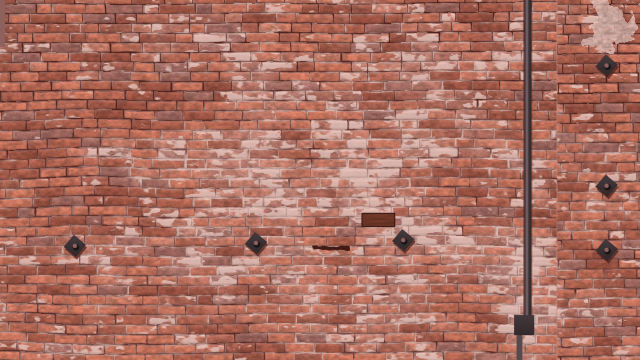
This texture is drawn by a Shadertoy shader. Its source:

```glsl
// Weathered red brick wall with lime stains, iron anchor plates and a conduit.
// Each course is split into brick pairs, long-short or equal, by hashed choice;
// value noise chips the edges and spreads the stains. Unit: canvas height.

const float COURSES = 37.0;       // brick rows over the height
const float PAIR_EQUAL = 0.167;   // width of two equal bricks
const float PAIR_MIXED = 0.148;   // width of a long and a short brick
const float JOINT = 0.0026;       // half the mortar width
const float CHIPPING = 0.0058;    // roughness of brick edges
const float PIER_X = 1.547;       // left edge of the right-hand pier
const float PIPE_X = 1.466;
const float PIPE_RADIUS = 0.0095;
const vec2 PLATE = vec2(0.022);   // half size of an anchor plate

const vec3 RED = vec3(0.76, 0.44, 0.35);
const vec3 DEEP_RED = vec3(0.57, 0.30, 0.24);
const vec3 DUSTY = vec3(0.56, 0.38, 0.36);
const vec3 ROSE = vec3(0.74, 0.53, 0.49);
const vec3 LIME = vec3(0.87, 0.74, 0.71);
const vec3 SHADOW = vec3(0.33, 0.13, 0.10);
const vec3 IRON = vec3(0.23, 0.19, 0.20);
const vec3 WOOD = vec3(0.42, 0.21, 0.15);

float hash(vec2 p) {
    vec3 q = fract(p.xyx * 0.1031);
    q += dot(q, q.yzx + 33.33);
    return fract((q.x + q.y) * q.z);
}

float noise(vec2 p) {
    vec2 i = floor(p), f = fract(p);
    f = f * f * (3.0 - 2.0 * f);
    return mix(mix(hash(i), hash(i + vec2(1, 0)), f.x),
               mix(hash(i + vec2(0, 1)), hash(i + vec2(1, 1)), f.x), f.y);
}

float fbm(vec2 p) {
    return 0.55 * noise(p) + 0.3 * noise(p * 2.1 + 7.3) + 0.15 * noise(p * 4.3 + 3.1);
}

float box(vec2 p, vec2 halfSize) {
    vec2 q = abs(p) - halfSize;
    return length(max(q, 0.0)) + min(max(q.x, q.y), 0.0);
}

// Lays a colour over the inside of a distance field
void paint(inout vec3 color, vec3 coat, float d, float alpha) {
    float px = 0.7 / iResolution.y;
    color = mix(color, coat, alpha * (1.0 - smoothstep(-px, px, d)));
}

// Finds the brick at p: its id, half size, and position from its centre
void findBrick(vec2 p, out vec2 id, out vec2 halfSize, out vec2 local) {
    float row = floor(p.y * COURSES);
    bool mixedRow = hash(vec2(row, 7)) < 0.4;
    float pair = mixedRow ? PAIR_MIXED : PAIR_EQUAL;
    float u = p.x / pair + 0.25 * mod(row, 2.0) + 0.2 * hash(vec2(row, 19));
    float k = floor(u), f = u - k;
    float split = (mixedRow ? 0.66 : 0.5) + 0.1 * (hash(vec2(k, row)) - 0.5);
    float second = step(split, f);
    id = vec2(2.0 * k + second, row);
    halfSize = 0.5 * vec2(pair * mix(split, 1.0 - split, second), 1.0 / COURSES);
    local = vec2(pair * (f - 0.5 * (split + second)), (fract(p.y * COURSES) - 0.5) / COURSES);
}

vec3 wall(vec2 p) {
    // Broad stains: mid-wall and beside the conduit, broken up by noise
    vec2 m = (p - vec2(0.95, 0.48)) * vec2(1.6, 2.1);
    float damp = exp(-pow((p.x - 1.48) / 0.09, 2.0)) * (1.2 - 0.7 * p.y);
    float stain = 0.16 + 0.34 * max(exp(-dot(m, m)), damp) + 0.7 * (fbm(p * 7.0) - 0.5);

    // Slightly wavy courses, shifted on the pier
    vec2 q = p + step(PIER_X, p.x) * vec2(3.1, 0.009);
    q.y += 0.012 * noise(p * vec2(4, 2)) + 0.002 * noise(p * 24.0);
    vec2 id, halfSize, local;
    findBrick(q, id, halfSize, local);
    float tone = hash(id + 31.0), grime = hash(id + 57.0), wash = hash(id + 83.0);
    float grain = fbm(p * vec2(75, 110));
    float rise = local.y / halfSize.y;

    // Brick face
    vec3 face = mix(DEEP_RED, RED, smoothstep(0.0, 0.8, tone + 0.15 * (0.7 - p.y)));
    face = mix(face, DUSTY, 0.75 * step(0.9, grime));
    face = mix(face, ROSE, 0.75 * smoothstep(0.2, 0.75, stain + 0.35 * (wash - 0.5)));
    face *= 0.77 + 0.46 * grain;
    float scuff = 0.3 * stain + 0.25 * wash + 0.5 * fbm(p * vec2(30, 55));
    face = mix(face, LIME, 0.85 * smoothstep(0.57, 0.64, scuff));
    face += 0.05 * smoothstep(0.1, 0.8, rise);
    face *= 1.0 - 0.12 * smoothstep(0.3, 0.9, -rise);

    // Mortar, patchy, shaded under and to the right of each brick
    float patchy = fbm(p * vec2(28, 36) + 40.0);
    vec3 color = mix(DUSTY, LIME, smoothstep(0.1, 0.75, stain + 0.9 * (patchy - 0.4)));
    vec2 toEdge = halfSize + vec2(-local.x, local.y);
    float shade = 1.0 - smoothstep(0.3 * JOINT, 2.4 * JOINT, min(toEdge.x, toEdge.y));
    float depth = 1.25 - 0.9 * (stain + patchy) + 0.3 * smoothstep(0.5, 1.0, p.y);
    color = mix(color, SHADOW, clamp(depth, 0.0, 1.0) * (0.25 + 0.75 * shade));

    vec2 inset = JOINT * vec2(0.8 + 0.6 * grime, 0.65 + 0.7 * tone);
    float brick = box(local, halfSize - inset - 0.0025) - 0.0025;
    paint(color, face, brick + CHIPPING * (fbm(p * 58.0) - 0.5), 1.0);

    // Pier seam, bare plaster and the strip in the upper corner
    paint(color, ROSE, abs(p.x - PIER_X) - 0.003 * patchy, 0.6);
    float plaster = length((p - vec2(1.7, 0.93)) * vec2(1.3, 0.8));
    paint(color, LIME * (0.75 + 0.4 * grain), plaster - 0.2 * fbm(p * 24.0) + 0.04, 0.8);
    paint(color, DUSTY, box(p - vec2(0, 0.95), vec2(0.014, 0.08)), 1.0);
    return color;
}

// Tilted square plate with a bolt, casting a shadow downwards
void anchorPlate(inout vec3 color, vec2 p) {
    mat2 tilt = mat2(0.77, 0.64, -0.64, 0.77);
    paint(color, SHADOW, box(tilt * (p + vec2(-0.003, 0.007)), PLATE), 0.75);
    paint(color, IRON * (1.0 + 6.0 * p.y), box(tilt * p, PLATE), 1.0);
    paint(color, IRON * 0.45, length(p - vec2(0.003, -0.004)) - 0.009, 1.0);
    paint(color, DUSTY, length(p) - 0.006, 1.0);
}

void mainImage(out vec4 fragColor, in vec2 fragCoord) {
    vec2 p = fragCoord / iResolution.y;
    vec3 color = wall(p);

    // Missing brick and wooden plaque
    float gap = box(p - vec2(0.92, 0.31), vec2(0.05, 0.005));
    paint(color, SHADOW * 0.8, gap + 0.012 * (fbm(p * 40.0) - 0.5), 1.0);
    float plaque = box(p - vec2(1.051, 0.389), vec2(0.044, 0.017));
    paint(color, SHADOW * 0.7, plaque - 0.003, 1.0);
    paint(color, WOOD * (0.85 + 0.3 * noise(p * vec2(20, 200))), plaque, 1.0);

    // Three plates along the wall, three up the pier
    for (float n = 0.0; n < 3.0; n++) {
        anchorPlate(color, p - vec2(0.208 + 0.55 * n - 0.047 * n * n, 0.317 + 0.008 * n));
        anchorPlate(color, p - vec2(1.685, 0.306 + 0.1 * n + 0.078 * n * n));
    }

    // Conduit, its tail and junction box
    float across = (p.x - PIPE_X) / PIPE_RADIUS + 0.25;
    float pipe = max(abs(p.x - PIPE_X) - PIPE_RADIUS, 0.11 - p.y);
    paint(color, SHADOW, pipe - 0.003, 0.6);
    paint(color, IRON * (0.9 + 1.1 * exp(-5.0 * across * across)), pipe, 1.0);
    paint(color, IRON * 1.5, max(abs(p.x - 1.443) - 0.008, p.y - 0.08), 1.0);
    vec2 junction = p - vec2(1.456, 0.097);
    paint(color, IRON * (1.0 + 5.0 * junction.y), box(junction, vec2(0.028)), 1.0);
    fragColor = vec4(color, 1.0);
}
```
